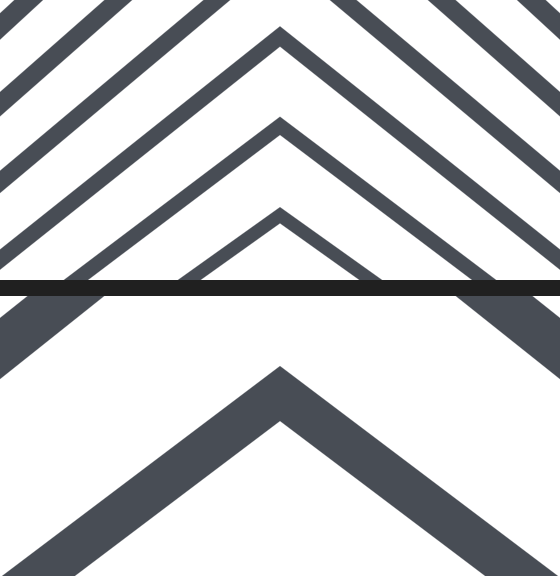
Top, the full canvas; bottom, a detail of the centre.
This pattern is drawn by a Shadertoy shader. Its source:

```glsl
// Nested dark chevrons on white, stacked at an even vertical step.
// Each is a mirrored sloping band with a mitred apex; going up the stack
// the arms grow steadily steeper and the bands thicker.

const vec3 PAPER = vec3(1.0);
const vec3 SLATE = vec3(0.284, 0.302, 0.333);

// All lengths are fractions of the canvas height.
const float APEX_DEPTH = 0.09375;    // outer tip of chevron 0, below the top edge
const float APEX_STEP = 0.3229;      // vertical distance between tips
const float BASE_SLOPE = 0.797;
const float SLOPE_STEP = 0.0417;
const float BASE_THICKNESS = 0.0729; // measured vertically
const float THICKNESS_STEP = 0.0073;
const int LOWEST = -2;
const int HIGHEST = 3;

// Signed distance to a chevron; p.x is the distance from the centre line,
// p.y the depth below the top edge.
float chevronDistance(vec2 p, float apex, float slope, float thickness) {
    float middle = apex + 0.5 * thickness + slope * p.x;
    float verticalGap = abs(p.y - middle) - 0.5 * thickness;
    return verticalGap * inversesqrt(1.0 + slope * slope);
}

// Distance to the nearest chevron in the stack.
float stackDistance(vec2 p) {
    float nearest = 1e3;
    for (int i = LOWEST; i <= HIGHEST; i++) {
        float level = float(i);
        float apex = APEX_DEPTH - APEX_STEP * level;
        float slope = BASE_SLOPE + SLOPE_STEP * level;
        float thickness = BASE_THICKNESS + THICKNESS_STEP * level;
        nearest = min(nearest, chevronDistance(p, apex, slope, thickness));
    }
    return nearest;
}

// Smooth fill across an edge about one pixel wide.
float coverage(float dist, float pixel) {
    return 1.0 - smoothstep(-0.75 * pixel, 0.75 * pixel, dist);
}

void mainImage(out vec4 fragColor, in vec2 fragCoord) {
    // Mirror about the vertical centre and measure down from the top.
    vec2 p = vec2(abs(fragCoord.x - 0.5 * iResolution.x),
                  iResolution.y - fragCoord.y) / iResolution.y;
    float ink = coverage(stackDistance(p), 1.0 / iResolution.y);
    fragColor = vec4(mix(PAPER, SLATE, ink), 1.0);
}
```
